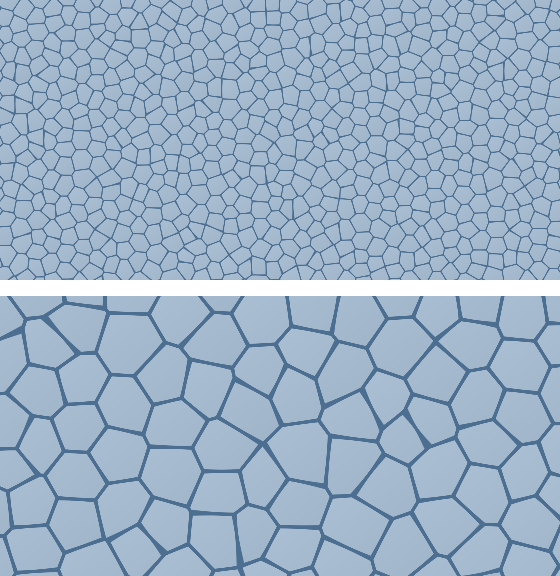
Top: the whole. Bottom: its middle third, enlarged.
Write a Shadertoy shader that draws this pattern.

```glsl
// Irregular pebbled skin: pale blue cells parted by fine dark blue seams.
// Seeds sit on a jittered hexagonal lattice; the seam is where the nearest
// and second nearest seeds are almost equally far away.

const float ROWS = 16.4;            // cells per canvas height
const float COLUMN_STEP = 0.866;    // column spacing, in row heights
const float JITTER = 0.56;          // full range of seed displacement
const float SEAM_WIDTH = 0.066;     // threshold on the distance difference
const float RELIEF = 0.022;         // strength of the shading in a cell
const float TONE_VARIATION = 0.012; // brightness spread between cells
const vec2 LIGHT_DIRECTION = vec2(-0.6, 0.8);
const vec3 CELL_COLOR = vec3(0.65, 0.73, 0.81);
const vec3 SEAM_COLOR = vec3(0.30, 0.435, 0.57);

vec2 hash22(vec2 p) {
    vec2 q = vec2(dot(p, vec2(127.1, 311.7)), dot(p, vec2(269.5, 183.3)));
    return fract(sin(q) * 43758.5453);
}

// Seed of a lattice cell; odd columns are raised by half a row.
vec2 seedPoint(vec2 id) {
    vec2 center = id + vec2(0.5, 0.5 + 0.5 * mod(id.x, 2.0));
    center.x *= COLUMN_STEP;
    return center + (hash22(id) - 0.5) * JITTER;
}

void mainImage(out vec4 fragColor, in vec2 fragCoord) {
    vec2 p = fragCoord / iResolution.y * ROWS;
    float pixel = ROWS / iResolution.y;

    // Find the two nearest seeds.
    vec2 column = vec2(floor(p.x / COLUMN_STEP), floor(p.y));
    float nearest = 1e3;
    float second = 1e3;
    vec2 offset = vec2(0.0);
    vec2 cellId = vec2(0.0);
    for (int j = -2; j <= 2; j++) {
        for (int i = -2; i <= 2; i++) {
            vec2 id = column + vec2(i, j);
            vec2 toPixel = p - seedPoint(id);
            float d = length(toPixel);
            if (d < nearest) {
                second = nearest;
                nearest = d;
                offset = toPixel;
                cellId = id;
            } else {
                second = min(second, d);
            }
        }
    }

    // Soft directional relief and a small tone shift per cell.
    float shade = RELIEF * dot(offset, LIGHT_DIRECTION);
    shade += TONE_VARIATION * (hash22(cellId + 17.0).x - 0.5);
    vec3 color = CELL_COLOR + shade;

    // Crisp seam, smoothed over about one pixel.
    float gap = second - nearest;
    float seam = 1.0 - smoothstep(SEAM_WIDTH - 0.6 * pixel, SEAM_WIDTH + 0.6 * pixel, gap);
    color = mix(color, SEAM_COLOR, seam);

    fragColor = vec4(color, 1.0);
}
```
